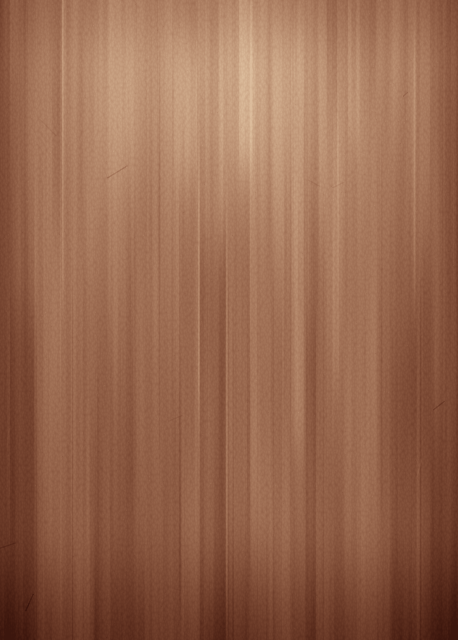
Write a Shadertoy shader that draws this texture.

```glsl
// Brushed vertical wood planks with a warm upper glow and dark, worn edges.

float hash(vec2 p) {
    vec3 q = fract(p.xyx * vec3(0.1031, 0.1030, 0.0973));
    q += dot(q, q.yzx + 33.33);
    return fract((q.x + q.y) * q.z);
}

// Distance to the nearest jittered cell point
float cellular(vec2 p) {
    vec2 cell = floor(p), f = p - cell;
    float nearest = 2.0;
    for (int j = -1; j <= 1; j++)
        for (int i = -1; i <= 1; i++) {
            vec2 o = vec2(i, j), id = cell + o;
            vec2 d = o + vec2(hash(id), hash(id + 57.3)) - f;
            nearest = min(nearest, dot(d, d));
        }
    return sqrt(nearest);
}

// Tone of one column, drifting between random values along its height
float columnTone(float id, float y, float seed) {
    float h = y * 2.6 + hash(vec2(id, seed)) * 9.0;
    float k = floor(h);
    vec2 key = vec2(id + seed * 31.0, k);
    return mix(hash(key), hash(key + vec2(0, 1)), smoothstep(0.25, 0.85, h - k)) - 0.5;
}

// Columns with crisp borders
float columns(vec2 uv, float count, float seed) {
    float x = uv.x * count + 0.3 * sin(uv.x * count * 1.7 + seed);
    float id = floor(x);
    float edge = smoothstep(1.0 - max(0.12, count * 0.003), 1.0, x - id);
    return mix(columnTone(id, uv.y, seed), columnTone(id + 1.0, uv.y, seed), edge);
}

// Upright strip: x range, y range, feathered ends
float strip(vec2 uv, float left, float right, float low, float high) {
    float e = 0.0018;
    float across = smoothstep(left - e, left + e, uv.x) * (1.0 - smoothstep(right - e, right + e, uv.x));
    return across * smoothstep(low - 0.06, low + 0.06, uv.y)
        * (1.0 - smoothstep(high - 0.08, high + 0.08, uv.y));
}

// Broad light: vertical ramp, glow near the top, burnt sides
float lighting(vec2 uv) {
    float t = 0.02 + 0.42 * smoothstep(-0.05, 0.2, uv.y) + 0.43 * uv.y;
    t -= 0.22 * smoothstep(0.88, 1.04, uv.y);
    vec2 g = (uv - vec2(0.5, 0.84)) / vec2(0.26, 0.18);
    t += 0.22 * exp(-dot(g, g));
    t -= 0.42 * exp(-uv.x / 0.06) + 0.44 * exp((uv.x - 1.0) / 0.085);
    return t;
}

float planks(vec2 uv) {
    // Dark boards
    float t = -0.15 * strip(uv, 0.436, 0.493, -0.2, 0.62);
    t -= 0.13 * strip(uv, 0.667, 0.690, -0.2, 0.50);
    t -= 0.10 * strip(uv, 0.022, 0.081, -0.2, 0.52);
    t -= 0.07 * strip(uv, 0.855, 0.910, -0.2, 0.46);
    // Pale boards
    t += 0.13 * strip(uv, 0.522, 0.551, 0.74, 1.20);
    t += 0.09 * strip(uv, 0.380, 0.430, 0.72, 0.92);
    t += 0.10 * strip(uv, 0.635, 0.664, 0.30, 0.96);
    t += 0.09 * strip(uv, 0.727, 0.740, 0.40, 0.83);
    t += 0.09 * strip(uv, 0.760, 0.785, 0.78, 1.20);
    // Bright seams
    t += 0.13 * strip(uv, 0.135, 0.139, 0.53, 1.20);
    t += 0.14 * strip(uv, 0.432, 0.436, 0.36, 0.74);
    t += 0.10 * strip(uv, 0.493, 0.497, 0.05, 0.72);
    t += 0.13 * strip(uv, 0.903, 0.907, 0.53, 0.95);
    // Scattered fine seams, mostly dark
    for (int i = 0; i < 26; i++) {
        float k = float(i);
        float x = (k + hash(vec2(k, 4.0))) / 26.0;
        float low = hash(vec2(k, 9.0)) * 0.8 - 0.2;
        float tone = hash(vec2(k, 15.0)) * 0.18 - 0.13;
        t += tone * strip(uv, x - 0.0015, x + 0.0015, low, low + 0.65);
    }
    return t;
}

// Short slanted scratches
float scratches(vec2 p) {
    float ink = 0.0;
    for (int i = 0; i < 16; i++) {
        float k = float(i);
        vec2 d = p - vec2(hash(vec2(k, 21.0)) * 0.715, hash(vec2(k, 28.0)));
        float a = hash(vec2(k, 35.0)) * 3.14;
        vec2 dir = vec2(cos(a), sin(a));
        float reach = 0.004 + 0.014 * hash(vec2(k, 42.0));
        float along = clamp(dot(d, dir), -reach, reach);
        ink += (1.0 - smoothstep(0.0003, 0.0018, length(d - dir * along))) * (hash(vec2(k, 49.0)) - 0.7);
    }
    return ink;
}

void mainImage(out vec4 fragColor, in vec2 fragCoord) {
    vec2 uv = fragCoord / iResolution.xy;
    vec2 p = fragCoord / iResolution.y;
    float t = lighting(uv) + planks(uv);

    // Streaks from wide to hair-thin
    float count = 13.0, weight = 0.12;
    for (int i = 0; i < 5; i++) {
        t += weight * columns(uv, count, float(i) + 3.0);
        count *= 1.8;
        weight *= 0.88;
    }

    // Fibres, pores and scratches
    t += 0.10 * (0.5 - cellular(p * vec2(300.0, 190.0)));
    t += 0.015 * sin(p.x * 610.0 + 2.0 * sin(p.y * 31.0)) * sin(p.y * 420.0 + p.x * 90.0);
    t += 0.12 * smoothstep(0.12, 0.0, cellular(p * 75.0 + 8.0)) * (hash(floor(p * 75.0)) - 0.5);
    t += 0.28 * scratches(p);

    t = clamp(t, -0.28, 1.25);
    vec3 wood = vec3(0.35, 0.17, 0.11) + t * vec3(0.41, 0.33, 0.25) + t * t * vec3(0.0, 0.10, 0.12);
    fragColor = vec4(wood, 1.0);
}
```
